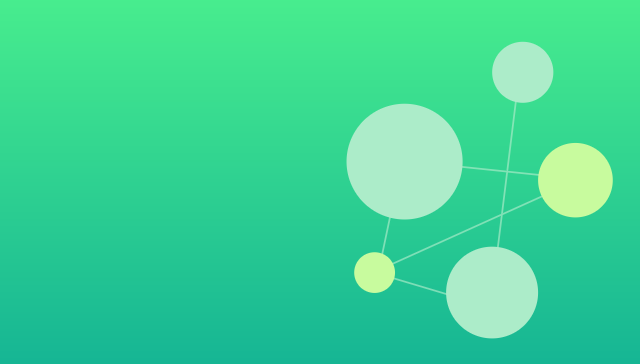
Reproduce this background procedurally as a WebGL 2 fragment shader.

```glsl
#version 300 es
precision highp float;
// Pale and lime discs joined by thin lines over a green to teal gradient.
uniform vec2 u_resolution;
out vec4 fragColor;

// Coverage of a shape from its signed distance, softened over one pixel.
float cover(float dist) {
    return clamp(0.5 - dist * u_resolution.y, 0.0, 1.0);
}

float segmentDistance(vec2 p, vec2 a, vec2 b) {
    vec2 ab = b - a;
    return length(p - a - ab * clamp(dot(p - a, ab) / dot(ab, ab), 0.0, 1.0));
}

void main() {
    // Canvas height is one unit; x is stretched to keep the layout width.
    vec2 p = gl_FragCoord.xy / u_resolution * vec2(1.7534, 1.0);
    vec3 mint = vec3(0.675, 0.925, 0.79);
    vec3 lime = vec3(0.785, 0.985, 0.62);

    // Backdrop
    vec3 color = mix(vec3(0.085, 0.712, 0.58), vec3(0.28, 0.928, 0.556), p.y);

    // Links: start point, end point
    vec4 links[5] = vec4[5](
        vec4(1.1084, 0.558, 1.5765, 0.509),
        vec4(1.1005, 0.556, 1.0365, 0.251),
        vec4(1.4231, 0.801, 1.3486, 0.196),
        vec4(1.0263, 0.253, 1.5765, 0.502),
        vec4(1.0263, 0.251, 1.3470, 0.155));
    float link = 0.0;
    for (int i = 0; i < 5; i++) {
        float dist = segmentDistance(p, links[i].xy, links[i].zw);
        link = max(link, cover(dist - 0.0024));
    }
    color = mix(color, mint, 0.66 * link);

    // Discs: centre, radius, lime amount
    vec4 discs[5] = vec4[5](
        vec4(1.1084, 0.556, 0.159, 0.0),
        vec4(1.4322, 0.8014, 0.0838, 0.0),
        vec4(1.3482, 0.1963, 0.126, 0.0),
        vec4(1.5765, 0.505, 0.1023, 1.0),
        vec4(1.0263, 0.2511, 0.0559, 1.0));
    for (int i = 0; i < 5; i++) {
        float dist = length(p - discs[i].xy) - discs[i].z;
        color = mix(color, mix(mint, lime, discs[i].w), cover(dist));
    }

    fragColor = vec4(color, 1.0);
}
```
